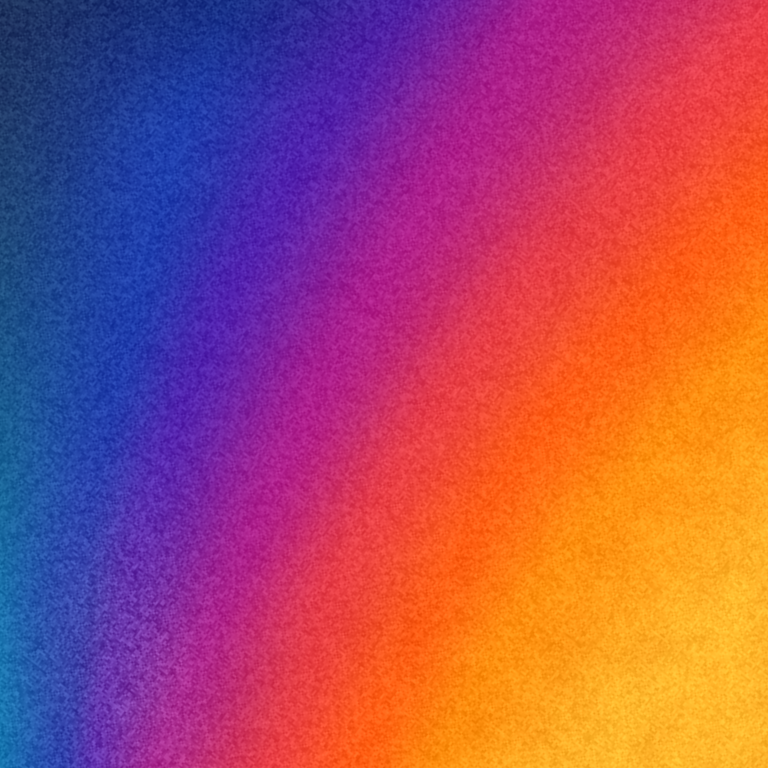
A WebGL 1 fragment shader for this background:

```glsl
precision highp float;
// Diagonal spectrum wash from deep blue through violet, magenta and red to gold.
// Each colour sits on its own curved contour; neighbours are blended in turn,
// then soft glows, cloudy mottling and a fine paper grain are laid over.
uniform vec2 u_resolution;

float hash(vec2 p) {
  p = fract(p * vec2(0.1031, 0.1137));
  p += dot(p, p.yx + 33.33);
  return fract((p.x + p.y) * p.x * 7.31);
}

float noise(vec2 p) {
  vec2 i = floor(p), f = fract(p);
  f = f * f * (3.0 - 2.0 * f);
  return mix(mix(hash(i), hash(i + vec2(1.0, 0.0)), f.x),
             mix(hash(i + vec2(0.0, 1.0)), hash(i + 1.0), f.x), f.y);
}

float fbm(vec2 p) {
  float sum = 0.0, gain = 0.5;
  for (int i = 0; i < 4; i++) {
    sum += gain * noise(p);
    p = mat2(1.6, 1.2, -1.2, 1.6) * p + 7.3;
    gain *= 0.5;
  }
  return sum - 0.47;
}

// Horizontal place of a contour at depth v below the top edge
float contour(float v, vec3 k) {
  return k.x + v * (k.y + v * k.z);
}

// Ramp between two contours, gently eased at both ends
float blend(float a, float b, float x) {
  float t = clamp((x - a) / (b - a), 0.0, 1.0);
  return mix(t, t * t * (3.0 - 2.0 * t), 0.45);
}

// Soft elliptical spot
float glow(vec2 p, vec2 center, vec2 radius) {
  vec2 d = (p - center) / radius;
  return exp(-dot(d, d));
}

void main() {
  vec2 uv = gl_FragCoord.xy / u_resolution;
  float v = 1.0 - uv.y;

  // Cloudy drift, stretched along the diagonal of the wash
  vec2 slant = vec2(dot(uv, vec2(0.8, -0.6)), dot(uv, vec2(0.6, 0.8)));
  float cloud = fbm(slant * vec2(9.0, 4.0) + 3.0);
  float x = uv.x + 0.02 * cloud;

  // Contours from left to right
  float blueX = contour(v, vec3(0.30, -0.37, 0.15));
  float violetX = contour(v, vec3(0.52, -0.68, 0.28));
  float magentaX = contour(v, vec3(0.72, -0.64, 0.12));
  float redX = contour(v, vec3(1.06, -1.15, 0.44));
  float flameX = contour(v, vec3(1.31, -1.38, 0.54));
  float orangeX = contour(v, vec3(1.55, -1.48, 0.49));
  float goldX = contour(v, vec3(1.98, -1.62, 0.39));

  // Colour ramp
  vec3 teal = mix(vec3(0.13, 0.22, 0.40), vec3(0.07, 0.49, 0.70),
                  smoothstep(0.0, 1.0, v));
  vec3 color = mix(teal, vec3(0.12, 0.24, 0.68), blend(-0.01, blueX, x));
  color = mix(color, vec3(0.32, 0.14, 0.69), blend(blueX, violetX, x));
  color = mix(color, vec3(0.68, 0.12, 0.54), blend(violetX, magentaX, x));
  color = mix(color, vec3(0.92, 0.25, 0.27), blend(magentaX, redX, x));
  color = mix(color, vec3(1.00, 0.37, 0.08), blend(redX, flameX, x));
  color = mix(color, vec3(1.00, 0.56, 0.06), blend(flameX, orangeX, x));
  color = mix(color, vec3(1.00, 0.71, 0.17), blend(orangeX, goldX, x));

  // Shadow along the upper left, pale haze at the lower left
  color *= 1.0 - 0.24 * glow(uv, vec2(0.25, 1.03), vec2(0.24, 0.13));
  float haze = glow(uv, vec2(0.16, 0.14), vec2(0.11, 0.22));
  color = mix(color, vec3(0.62, 0.38, 0.68), 0.34 * haze);

  // Mottling, strongest in the gold
  float warmth = blend(flameX, goldX, x);
  float mottle = fbm(uv * 26.0);
  color *= 1.0 + 0.05 * cloud;
  color += (0.04 + 0.07 * warmth) * mottle * vec3(0.35, 1.0, 0.6);

  // Paper grain in two sizes, both turned off the pixel axes
  float fine = noise(slant * 380.0 + 500.0) - 0.5;
  float coarse = noise(slant.yx * vec2(210.0, 180.0) + 341.0) - 0.5;
  float grain = 0.7 * fine + 0.3 * coarse;
  color += grain * (0.16 + 0.12 * haze) * vec3(0.85, 1.0, 0.95);

  gl_FragColor = vec4(clamp(color, 0.0, 1.0), 1.0);
}
```
